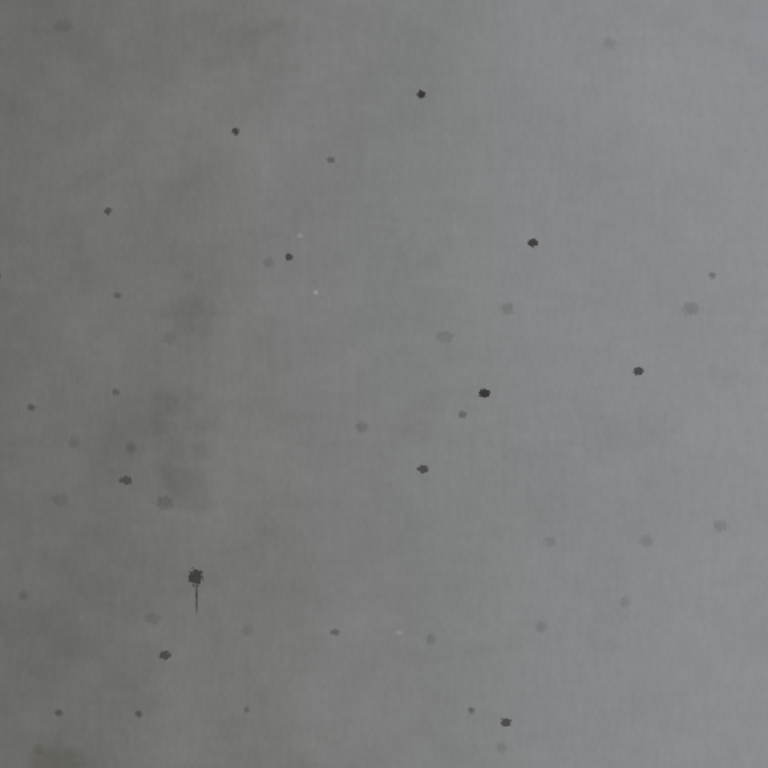
Give the GLSL for this texture, as a Shadertoy shader.

```glsl
// Smooth grey concrete wall with soft mottling, fine grain and scattered dark pits

vec2 hash2(vec2 p) {
    vec3 q = fract(p.xyx * vec3(0.1031, 0.1030, 0.0973));
    q += dot(q, q.yzx + 33.33);
    return fract((q.xx + q.yz) * q.zy);
}

float gradDot(vec2 cell, vec2 corner, vec2 f) {
    float a = 6.2832 * hash2(cell + corner + 200.0).x;
    return dot(vec2(cos(a), sin(a)), f - corner);
}

// Gradient noise, roughly -0.7 to 0.7
float noise(vec2 p) {
    vec2 i = floor(p), f = p - i;
    vec2 u = f * f * f * (f * (f * 6.0 - 15.0) + 10.0);
    vec2 e = vec2(1, 0);
    return mix(mix(gradDot(i, e.yy, f), gradDot(i, e.xy, f), u.x),
               mix(gradDot(i, e.yx, f), gradDot(i, e.xx, f), u.x), u.y);
}

float fbm(vec2 p) {
    float sum = 0.0, amp = 1.0;
    for (int i = 0; i < 5; i++) {
        sum += amp * noise(p);
        p = mat2(1.6, 1.2, -1.2, 1.6) * p + 17.3;
        amp *= 0.55;
    }
    return sum;
}

// One ragged spot per chosen grid cell; returns its coverage
float spots(vec2 uv, float cells, float share, float radius, float soft, float seed) {
    vec2 id = floor(uv * cells);
    vec2 pick = hash2(id + seed);
    vec2 centre = (id + 0.2 + 0.6 * hash2(id + seed + 51.0)) / cells;
    vec2 d = uv - centre;
    float r = radius * mix(0.45, 1.0, pick.y);
    float ragged = length(d * vec2(1.0, 0.85 + 0.5 * pick.y)) + 0.5 * r * noise(uv * 210.0 + seed);
    float spot = 1.0 - smoothstep(r - soft, r + soft, ragged);
    return spot * step(pick.x, share) * mix(0.5, 1.0, hash2(id + seed + 93.0).x);
}

// Pit with a thin stain running down from it
float drip(vec2 d) {
    float ragged = length(d * vec2(1.0, 0.8)) + 0.005 * noise(d * 190.0 + 9.0);
    float pit = 1.0 - smoothstep(0.006, 0.011, ragged);
    float tail = 1.0 - smoothstep(0.0006, 0.0025, abs(d.x - 0.001));
    tail *= smoothstep(-0.052, -0.035, d.y) * (1.0 - smoothstep(-0.012, -0.004, d.y));
    return max(0.75 * pit, tail * (0.45 + 0.4 * noise(vec2(3.0, d.y * 110.0))));
}

void mainImage(out vec4 fragColor, in vec2 fragCoord) {
    vec2 uv = fragCoord / iResolution.xy;

    // Light falls from the right: warm dark grey to cool pale grey
    float light = uv.x + 0.05 * (uv.y - 0.5) + 0.08 * noise(uv * 2.3 + 4.0);
    vec3 color = mix(vec3(0.415, 0.415, 0.400), vec3(0.478, 0.482, 0.476), smoothstep(-0.1, 0.5, light));
    color = mix(color, vec3(0.545, 0.558, 0.570), smoothstep(0.3, 1.05, light));

    // Cloudy mottling, stronger on the dark side
    float rough = mix(1.0, 0.5, smoothstep(0.2, 0.7, uv.x));
    color += 0.026 * rough * fbm(uv * 5.0 + 11.0);
    color += 0.014 * rough * fbm(uv * vec2(16.0, 19.0) + 31.0);
    float stain = smoothstep(0.25, 0.8, fbm(uv * vec2(6.0, 8.0) + 71.0));
    color -= 0.035 * rough * stain * vec3(0.9, 1.0, 1.1);

    // Fine grain with faint brushed lines
    color += 0.013 * noise(uv * vec2(190.0, 110.0));
    color += 0.010 * noise(uv * vec2(95.0, 28.0) + 40.0);
    color += 0.007 * noise(uv * vec2(14.0, 80.0) + 60.0);

    // Faint smudges, small pits and pale flecks
    color *= 1.0 - 0.12 * spots(uv, 8.0, 0.22, 0.011, 0.004, 7.0);
    color *= 1.0 - 0.28 * spots(uv + 0.03, 7.0, 0.22, 0.006, 0.003, 23.0);
    color = mix(color, vec3(0.17, 0.165, 0.16), 0.9 * spots(uv + 0.07, 6.0, 0.24, 0.0075, 0.0025, 37.0));
    color += 0.09 * spots(uv, 9.0, 0.04, 0.004, 0.002, 61.0);
    color = mix(color, vec3(0.19, 0.19, 0.18), drip(uv - vec2(0.255, 0.248)));

    fragColor = vec4(color, 1.0);
}
```
